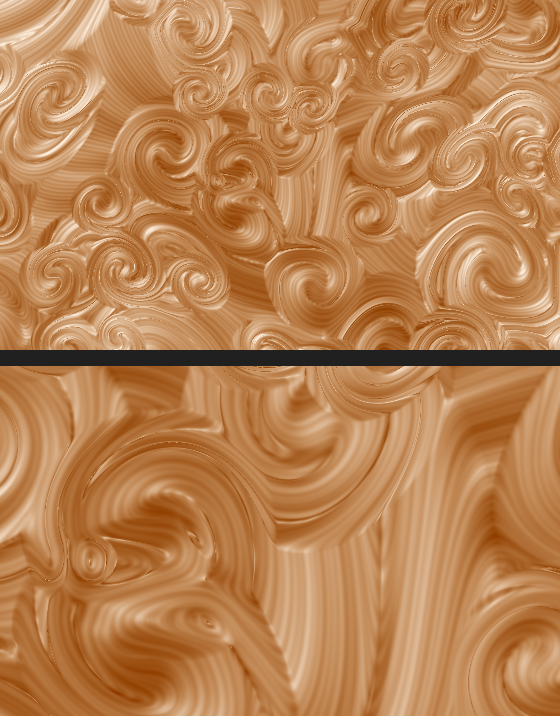
Top: the whole. Bottom: its middle third, enlarged.
Write a Shadertoy shader that draws this texture.

```glsl
// Pearly copper paint stirred into curls, silky folds and fine strands.

const float STEP = 0.002;

vec2 hash2(vec2 cell) {
    vec3 h = fract(cell.xyx * vec3(0.1031, 0.1030, 0.0973));
    h += dot(h, h.yzx + 33.33);
    return fract((h.xx + h.yz) * h.zy);
}

mat2 rotation(float angle) {
    float c = cos(angle), s = sin(angle);
    return mat2(c, s, -s, c);
}

// Cellular vortices: some cells hold a jittered curl, turning either way
vec2 swirl(vec2 p, float cells, float turn, float share, float seed) {
    vec2 g = p * cells, base = floor(g), shift = vec2(0.0);
    for (int j = -1; j <= 1; j++)
    for (int i = -1; i <= 1; i++) {
        vec2 cell = base + vec2(i, j);
        vec2 jitter = hash2(cell + seed);
        vec2 trait = hash2(cell + seed + 57.0);
        vec2 d = g - cell - 0.25 - 0.5 * jitter;
        float radius = mix(0.4, 0.8, fract(trait.x * 7.0));
        float falloff = max(0.0, 1.0 - dot(d, d) / (radius * radius));
        float side = trait.y < 0.5 ? -1.0 : 1.0;
        float angle = side * turn * falloff * falloff * step(trait.x, share);
        shift += rotation(angle) * d - d;
    }
    return p + shift / cells;
}

// Paint coordinates: x runs along the strands, y across them
vec2 flow(vec2 p) {
    p += 0.035 * sin(p.yx * vec2(5.3, 6.1) + vec2(0.5, 2.0));
    p += 0.010 * sin(p.yx * vec2(14.0, 17.0) + vec2(3.0, 1.0));
    p = swirl(p, 5.2, 4.2, 0.5, 11.0);
    p = swirl(p, 3.1, 4.6, 0.65, 23.0);
    p = swirl(p, 1.7, 4.6, 0.9, 41.0);
    vec2 q = rotation(0.6) * p;
    q += 0.20 * sin(q.yx * vec2(2.9, 3.7) + vec2(1.0, 4.0));
    q += 0.03 * sin(q.yx * vec2(8.3, 7.1) + vec2(2.0, 0.3));
    return q;
}

// Layered sines across the flow, tapering along it; the layers whose pitch
// on the canvas is near the wanted one win, however far the flow is squeezed
float bands(vec2 q, float squeeze, float pitch) {
    float sum = 0.0, freq = 3.0;
    for (int i = 0; i < 14; i++) {
        float k = float(i);
        float off = log(freq * squeeze / pitch) / 0.85;
        float wander = 2.0 * sin(q.x * (2.0 + 0.7 * k) + k * 1.9);
        float taper = 0.7 + 0.6 * sin(q.x * 6.0 + q.y * 4.0 + k * 4.1);
        sum += exp(-off * off) * taper * sin(q.y * freq + wander + k * 2.3);
        freq *= 1.6;
    }
    return 0.7 * sum;
}

vec3 copper(float tone) {
    vec3 amber = vec3(0.58, 0.27, 0.02);
    vec3 honey = vec3(0.76, 0.54, 0.34);
    vec3 pearl = vec3(0.99, 0.93, 0.86);
    vec3 low = mix(amber, honey, clamp(tone / 0.4, -0.3, 1.0));
    return mix(low, pearl, clamp((tone - 0.4) / 0.6, 0.0, 1.0));
}

void mainImage(out vec4 fragColor, in vec2 fragCoord) {
    vec2 p = fragCoord / iResolution.y + vec2(3.2, 5.7);
    vec2 q = flow(p);
    vec2 qx = flow(p + vec2(STEP, 0.0));
    vec2 qy = flow(p + vec2(0.0, STEP));
    vec2 across = vec2(qx.y - q.y, qy.y - q.y) / STEP;
    float squeeze = max(0.15, length(across));

    // Light raking over the folds
    float height = bands(q, squeeze, 30.0);
    vec2 grad = vec2(bands(qx, squeeze, 30.0), bands(qy, squeeze, 30.0)) - height;
    grad /= STEP;
    float slope = dot(grad, vec2(0.6, -0.8)) / sqrt(260.0 + dot(grad, grad));
    float sheen = pow(max(slope, 0.0), 4.0) / (1.0 + squeeze * squeeze / 200.0);

    // Brushed gloss: strands shine where they lie across the light
    vec2 normal = across / (length(across) + 0.3);
    vec2 light = rotation(0.9 * sin(p.x * 3.1 + p.y * 2.3)) * vec2(0.6, -0.8);
    float facing = dot(normal, light);
    float gloss = facing * facing - 0.45;

    // Pigment drifts and fine strands
    float pigment = sin(q.x * 4.3 + 1.7 * sin(q.y * 3.1))
                  + 0.6 * sin(q.y * 6.7 + 2.0 * sin(q.x * 2.3))
                  + 0.9 * sin(p.x * 4.1 + 2.0 * sin(p.y * 3.3));
    float strand = bands(q, squeeze, 430.0);

    float tone = 0.395 + 0.15 * slope + 0.28 * sheen + 0.06 * height;
    tone += 0.085 * pigment + 0.24 * gloss;
    tone += strand * (0.055 + 0.09 * sheen + 0.05 * max(gloss, 0.0));
    fragColor = vec4(clamp(copper(tone), 0.0, 1.0), 1.0);
}
```
